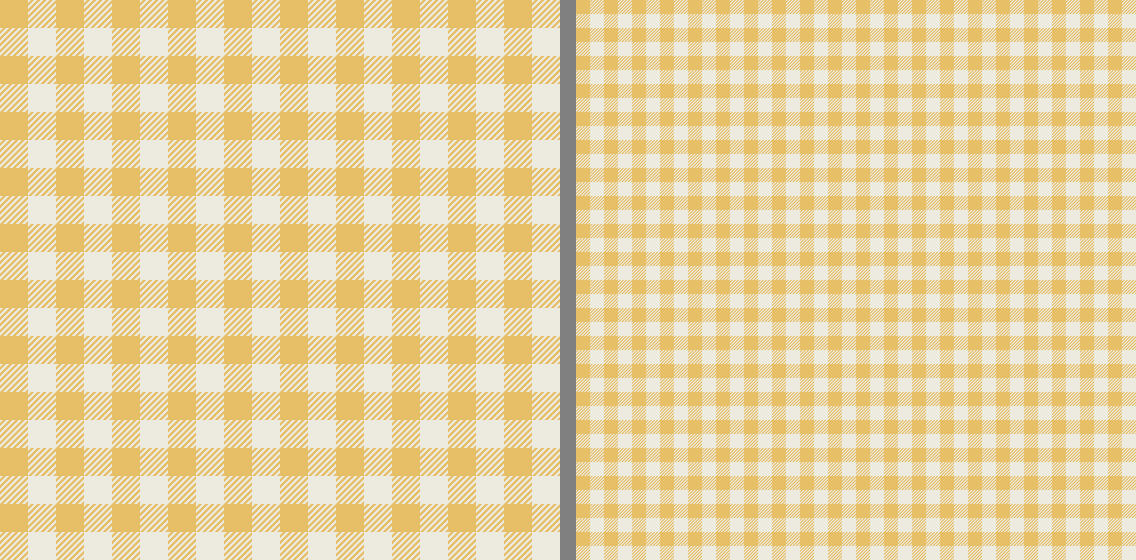
Left, the tile; right, the same tile 2 across and 2 down.
This pattern is drawn by a WebGL 2 fragment shader. Its source:

```glsl
#version 300 es
precision highp float;

uniform vec2 u_resolution;
out vec4 fragColor;

// Coverage of a band centred on each half unit of t, edges one pixel soft
float band(float t, float width, float pixel) {
    float inside = 0.5 * width - abs(fract(t) - 0.5);
    return clamp(inside / pixel + 0.5, 0.0, 1.0);
}

void main() {
    vec2 uv = gl_FragCoord.xy / u_resolution;
    float pixel = 1.0 / min(u_resolution.x, u_resolution.y);

    // Ten repeats each way, each half gold and half cream
    float column = band(uv.x * 10.0 + 0.25, 0.5, 10.0 * pixel);
    float row = band(uv.y * 10.0 - 0.25, 0.5, 10.0 * pixel);
    float solid = column * row;
    float hatched = column + row - 2.0 * solid;

    // Rising diagonal stripes, nine to a repeat
    float stripe = band((uv.x - uv.y) * 90.0 + 0.25, 0.54, 112.0 * pixel);

    vec3 gold = vec3(0.90, 0.75, 0.40);
    vec3 cream = vec3(0.93, 0.92, 0.88);
    vec3 paleThread = vec3(0.93, 0.93, 0.92);

    vec3 ground = mix(cream, paleThread, hatched);
    vec3 color = mix(ground, gold, solid + hatched * stripe);
    fragColor = vec4(color, 1.0);
}
```
